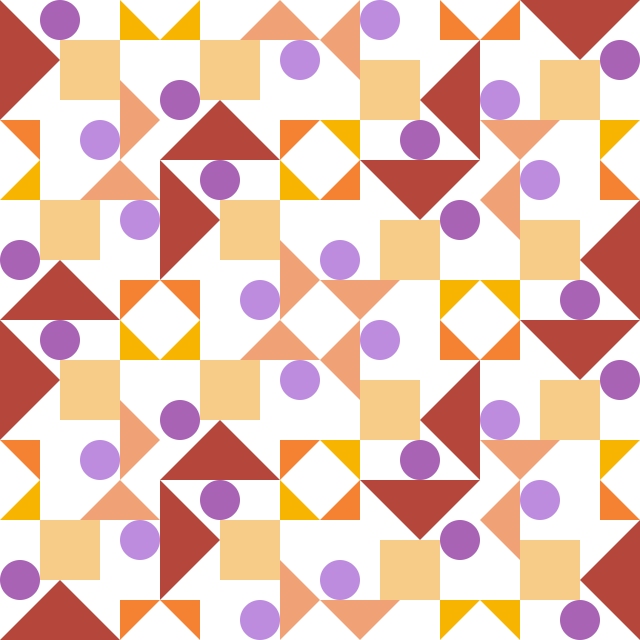
Reproduce this pattern procedurally as a WebGL 2 fragment shader.

```glsl
#version 300 es
precision highp float;

uniform vec2 u_resolution;
out vec4 outColor;

const float TILES = 4.0;      // tiles across the canvas
const float TILE_SIZE = 8.0;  // grid units per tile
const float DIAGONAL = 0.70710678;

const vec3 WHITE  = vec3(1.0);
const vec3 RED    = vec3(0.705, 0.275, 0.23);
const vec3 SAND   = vec3(0.97, 0.795, 0.535);
const vec3 PEACH  = vec3(0.94, 0.63, 0.46);
const vec3 PLUM   = vec3(0.66, 0.39, 0.705);
const vec3 LILAC  = vec3(0.74, 0.55, 0.87);
const vec3 YELLOW = vec3(0.97, 0.71, 0.005);
const vec3 ORANGE = vec3(0.96, 0.51, 0.195);

float circleDist(vec2 p, vec2 center, float radius) {
  return length(p - center) - radius;
}

float squareDist(vec2 p, vec2 center, float halfSide) {
  vec2 d = abs(p - center) - halfSide;
  return max(d.x, d.y);
}

// Right-angled triangle pointing along +x from the middle of its base
float arrowDist(vec2 p, vec2 baseCenter, float height) {
  vec2 v = p - baseCenter;
  return max(-v.x, (v.x + abs(v.y) - height) * DIAGONAL);
}

// Triangle with its right angle at corner and legs along the signs of dir
float cornerDist(vec2 p, vec2 corner, vec2 dir, float leg) {
  vec2 v = (p - corner) * dir;
  return max(max(-v.x, -v.y), (v.x + v.y - leg) * DIAGONAL);
}

vec3 paint(vec3 base, vec3 ink, float dist, float pixel) {
  return mix(base, ink, clamp(0.5 - dist / pixel, 0.0, 1.0));
}

// Quarter turns alternate like a checkerboard; the right half adds a half turn
float quarterTurns(vec2 cell) {
  return mod(cell.x + cell.y, 2.0) + 2.0 * step(2.0, mod(cell.x, TILES));
}

vec2 rotateTile(vec2 p, float turns) {
  vec2 q = p - 0.5 * TILE_SIZE;
  for (int i = 0; i < 3; i++) {
    if (float(i) < turns) q = vec2(-q.y, q.x);
  }
  return q + 0.5 * TILE_SIZE;
}

vec3 tileColor(vec2 p, float pixel) {
  vec3 color = WHITE;
  color = paint(color, SAND, squareDist(p, vec2(4.5, 3.5), 1.5), pixel);
  color = paint(color, RED, arrowDist(p, vec2(0.0, 3.0), 3.0), pixel);
  color = paint(color, PEACH, arrowDist(p, vec2(6.0, 6.0), 2.0), pixel);
  color = paint(color, YELLOW, cornerDist(p, vec2(6.0, 2.0), vec2(1.0, -1.0), 2.0), pixel);
  color = paint(color, ORANGE, cornerDist(p, vec2(2.0, 6.0), vec2(-1.0, 1.0), 2.0), pixel);
  color = paint(color, PLUM, circleDist(p, vec2(3.0, 1.0), 1.0), pixel);
  color = paint(color, LILAC, circleDist(p, vec2(5.0, 7.0), 1.0), pixel);
  return color;
}

void main() {
  // Tile rows count down from the top edge
  vec2 fromTop = vec2(gl_FragCoord.x, u_resolution.y - gl_FragCoord.y);
  vec2 grid = fromTop / u_resolution.y * TILES;
  float pixel = TILES * TILE_SIZE / u_resolution.y;

  vec2 local = rotateTile(fract(grid) * TILE_SIZE, quarterTurns(floor(grid)));
  outColor = vec4(tileColor(local, pixel), 1.0);
}
```
